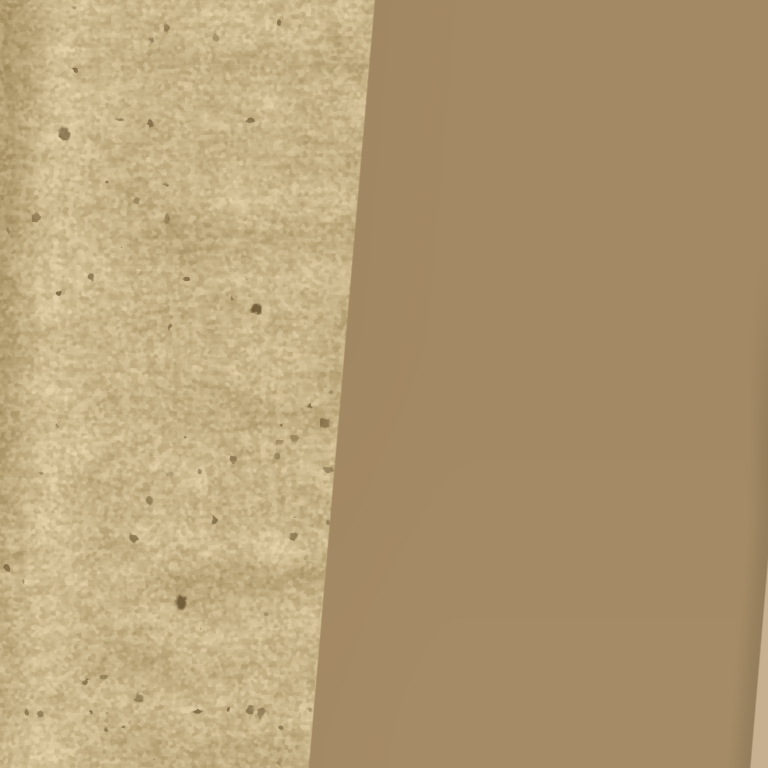
Write a three.js fragment shader that draws this background.

```glsl
// Mottled old parchment beside a plain tan panel with a shaded, lifted corner strip.
#define GRAIN_SCALE 200.0
#define GRAIN_AMOUNT 0.95
#define BAND_PERIOD 0.113
#define BAND_AMOUNT 0.09
#define STAIN_AMOUNT 0.13
#define SPECK_CELLS 48.0
#define SPECK_CHANCE 0.035
#define EDGE_SOFT 0.0014

varying vec2 vUv;

const vec3 PAPER_DARK = vec3(0.655, 0.570, 0.390);
const vec3 PAPER_LIGHT = vec3(0.875, 0.800, 0.640);
const vec3 SPECK_BROWN = vec3(0.40, 0.32, 0.18);
const vec3 PANEL_TAN = vec3(0.640, 0.540, 0.392);
const vec3 PANEL_WARM = vec3(0.635, 0.531, 0.387);
const vec3 STRIP_BEIGE = vec3(0.780, 0.690, 0.560);

vec2 hash2(vec2 p) {
  vec2 q = vec2(dot(p, vec2(127.1, 311.7)), dot(p, vec2(269.5, 183.3)));
  return fract(sin(q) * 43758.55);
}

// Soft cellular noise: random cell tones blended by distance, about -0.5 to 0.5
float cellular(vec2 p) {
  vec2 cell = floor(p);
  float total = 0.0;
  float weights = 0.0;
  for (int j = -1; j <= 1; j++) {
    for (int i = -1; i <= 1; i++) {
      vec2 corner = cell + vec2(float(i), float(j));
      vec2 offset = corner + hash2(corner) - p;
      float weight = exp(-7.0 * dot(offset, offset));
      total += weight * hash2(corner + 43.0).x;
      weights += weight;
    }
  }
  return total / weights - 0.5;
}

// Warped, layered sines, roughly -1 to 1
float blotches(vec2 p) {
  float sum = 0.0;
  float weight = 0.5;
  for (int i = 0; i < 5; i++) {
    p += 0.6 * sin(p.yx * 1.3 + float(i) * 1.7);
    sum += weight * sin(p.x) * sin(p.y + 0.8);
    p = mat2(1.5, 0.9, -0.9, 1.5) * p + 2.3;
    weight *= 0.72;
  }
  return sum;
}

float bump(float x, float centre, float width) {
  float d = (x - centre) / width;
  return exp(-d * d);
}

float spot(vec2 p, vec2 centre, vec2 radius, float ragged) {
  float d = length((p - centre) / radius) + ragged;
  return 1.0 - smoothstep(0.5, 1.25, d);
}

// Small flecks, clustered along two rows and near the seam
float specks(vec2 p, float ragged) {
  vec2 cell = floor(p * SPECK_CELLS);
  vec2 rnd = hash2(cell + 17.0);
  vec2 shape = hash2(cell + 71.0);
  float clusters = bump(p.y, 0.402, 0.020) * smoothstep(0.22, 0.27, p.x)
                 + 0.6 * bump(p.y, 0.065, 0.022)
                 + 0.4 * bump(p.x, 0.43, 0.02) * bump(p.y, 0.42, 0.10);
  float present = step(rnd.x, SPECK_CHANCE + 0.45 * clusters);
  vec2 centre = (cell + 0.3 + 0.4 * hash2(cell + 5.0)) / SPECK_CELLS;
  vec2 radius = mix(vec2(0.0025), vec2(0.0055, 0.0070), shape * shape);
  return present * mix(0.35, 0.85, rnd.y) * spot(p, centre, radius, ragged);
}

vec3 parchment(vec2 p) {
  // Fine pores, coarser mottling and thin horizontal fibres
  float fine = cellular(p * GRAIN_SCALE);
  float coarse = cellular(p * vec2(80.0, 110.0) + 9.0);
  float fibre = cellular(p * vec2(28.0, 190.0) + 31.0);
  float patches = cellular(p * vec2(22.0, 34.0) + 57.0);
  float tone = 0.59 + GRAIN_AMOUNT * (0.50 * fine + 0.22 * coarse + 0.20 * fibre);

  // Cloudy stains and broken horizontal bands
  float stain = blotches(p * vec2(15.0, 30.0));
  tone += STAIN_AMOUNT * (stain + 1.2 * patches);
  float wave = cos(6.2832 * (p.y - 0.24 + 0.014 * stain) / BAND_PERIOD);
  float bandFade = 1.0 - 0.9 * bump(p.y, 0.58, 0.05);
  tone -= BAND_AMOUNT * wave * bandFade * smoothstep(0.08, 0.30, p.x);

  // Pale crease and darker left margin
  float crest = mix(0.055, 0.092, p.y);
  tone += 0.17 * bump(p.x, crest, 0.035);
  float margin = 1.0 - smoothstep(crest - 0.085, crest - 0.015, p.x);
  tone -= margin * mix(0.18, 0.42, smoothstep(0.1, 0.9, p.y));
  vec3 color = mix(PAPER_DARK, PAPER_LIGHT, clamp(tone, -0.15, 1.08));

  // Flecks and the larger stains
  float ragged = 1.4 * coarse + 0.9 * fine;
  float dirt = specks(p, ragged);
  dirt = max(dirt, spot(p, vec2(0.236, 0.217), vec2(0.007, 0.010), 0.3 * ragged));
  dirt = max(dirt, spot(p, vec2(0.335, 0.597), vec2(0.007), 0.5 * ragged));
  dirt = max(dirt, 0.7 * spot(p, vec2(0.083, 0.824), vec2(0.008), 0.5 * ragged));
  return mix(color, SPECK_BROWN, 0.85 * dirt);
}

vec3 panel(vec2 p, float seam) {
  vec3 color = mix(PANEL_WARM, PANEL_TAN, smoothstep(0.0, 0.18, p.x - seam));
  color += 0.008 * (1.0 - smoothstep(0.0, 0.6, p.y));

  // Shadow beside the lifted strip
  float stripEdge = 0.977 + 0.085 * p.y;
  float shadeEdge = min(stripEdge, 1.005);
  float shade = smoothstep(shadeEdge - 0.035, shadeEdge, p.x);
  color *= 1.0 - 0.10 * shade * (1.0 - smoothstep(0.40, 0.70, p.y));
  float strip = smoothstep(-EDGE_SOFT, EDGE_SOFT, p.x - stripEdge);
  return mix(color, STRIP_BEIGE, strip);
}

void main() {
  vec2 p = vUv;
  float seam = 0.402 + 0.086 * p.y;
  float side = smoothstep(-EDGE_SOFT, EDGE_SOFT, p.x - seam);
  gl_FragColor = vec4(mix(parchment(p), panel(p, seam), side), 1.0);
}
```
